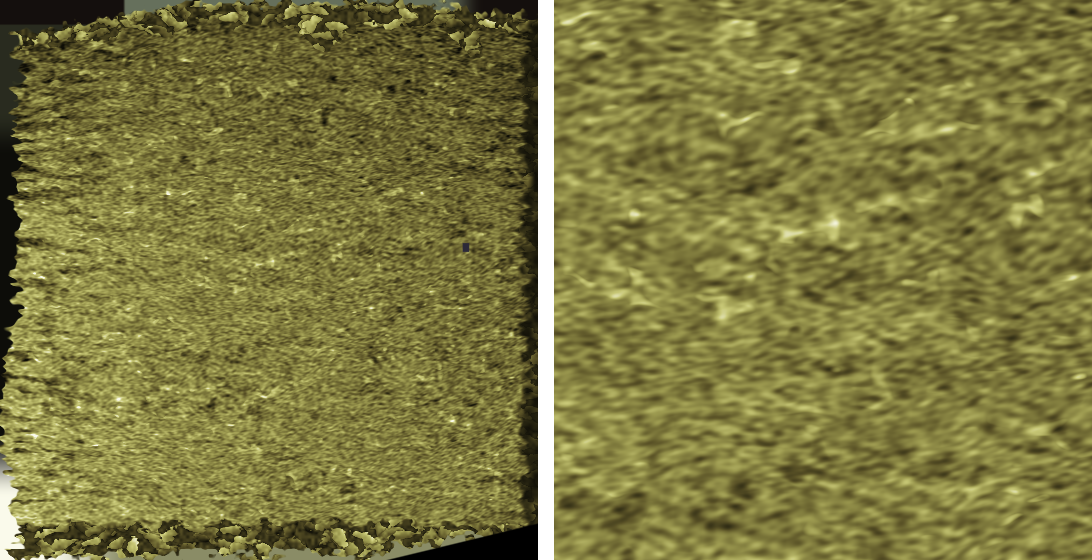
Left: the whole. Right: its middle third, enlarged.
Write a Shadertoy shader that draws this texture.

```glsl
// A pressed bale of dry leaves seen from its cut face, lit from the lower left.
// Sheared gradient noise along bent layers makes the fibres, painted overlapping
// flakes make the loose leaves, and noisy outlines cut the bale from its backdrop.

#define FIBRE_CONTRAST 0.84
#define LAYER_BEND 0.13
#define BASE_LIGHT 0.525
#define CHIP_LIGHT 0.24
#define DENT_DEPTH 0.17
#define CREVICE_DEPTH 0.46
#define LEAF_SCALE 40.0
#define RAGGEDNESS 0.026

const vec3 PALETTE[6] = vec3[6](
    vec3(0.14, 0.13, 0.06), vec3(0.35, 0.32, 0.15), vec3(0.47, 0.45, 0.22),
    vec3(0.61, 0.60, 0.31), vec3(0.78, 0.78, 0.46), vec3(0.98, 0.98, 0.92));

float hash(vec2 p) {
    vec3 h = fract(vec3(p.xyx) * 0.1031);
    h += dot(h, h.yzx + 33.33);
    return fract((h.x + h.y) * h.z);
}

// Value noise, 0 to 1
float noise(vec2 p) {
    vec2 i = floor(p), f = fract(p);
    f = f * f * (3.0 - 2.0 * f);
    return mix(mix(hash(i), hash(i + vec2(1, 0)), f.x),
               mix(hash(i + vec2(0, 1)), hash(i + vec2(1, 1)), f.x), f.y);
}

float slope(vec2 id, vec2 v) {
    return dot(v, 2.0 * vec2(hash(id), hash(id + 37.0)) - 1.0);
}

// Signed gradient noise along strands that lean by the given shear
float strands(vec2 p, vec2 freq, float shear) {
    p = vec2(p.x, p.y + shear * p.x) * freq + freq.yx;
    vec2 i = floor(p), f = fract(p), e = vec2(1, 0);
    vec2 w = f * f * (3.0 - 2.0 * f);
    return mix(mix(slope(i, f), slope(i + e, f - e), w.x),
               mix(slope(i + e.yx, f - e.yx), slope(i + 1.0, f - 1.0), w.x), w.y);
}

// Below: 1 under the limit, 0 above it
float below(float limit, float x, float soft) {
    return 1.0 - smoothstep(limit - soft, limit + soft, x);
}

// Straw colour for a brightness; the palette's red channel gives the knots
vec3 straw(float v) {
    vec3 c = PALETTE[0] * clamp(v / PALETTE[0].r, 0.4, 1.0);
    for (int i = 1; i < 6; i++) {
        float lo = PALETTE[i - 1].r, hi = PALETTE[i].r;
        c = mix(c, PALETTE[i], clamp((v - lo) / (hi - lo), 0.0, 1.0));
    }
    return c;
}

// Brightness of torn leaves painted over one another, each with a soft shadow
float leaves(vec2 p) {
    vec2 cell = floor(p);
    float tone = 0.24, torn = 0.7 * (noise(p * 2.7) - 0.5) + 0.4 * (noise(p * 6.3) - 0.5);
    for (int y = -1; y <= 1; y++)
    for (int x = -1; x <= 1; x++) {
        vec2 id = cell + vec2(x, y);
        vec2 v = p - id - vec2(hash(id), hash(id + 17.0));
        float a = 2.6 * (hash(id + 29.0) - 0.5);
        v = mat2(cos(a), -sin(a), sin(a), cos(a)) * v;
        float d = length(v * vec2(1.1, 2.1)) + torn;
        tone *= 1.0 - 0.35 * below(0.85, d, 0.2);
        float leaf = mix(0.3, 0.72, hash(id + 41.0)) + 0.45 * v.y;
        tone = mix(tone, leaf, below(0.72, d, 0.07));
    }
    return tone;
}

// Dim room, grey panel, glare at lower left and pale floor
vec3 backdrop(vec2 uv) {
    vec3 c = mix(vec3(0.05, 0.05, 0.035), vec3(0.16, 0.17, 0.12), smoothstep(0.72, 0.80, uv.y));
    c = mix(c, vec3(0.08, 0.06, 0.05), smoothstep(0.954, 0.958, uv.y));
    float wall = smoothstep(0.228, 0.234, uv.x) * below(0.86, uv.x, 0.04);
    c = mix(c, vec3(0.40, 0.44, 0.36), wall * smoothstep(0.8, 0.9, uv.y));
    c = mix(c, vec3(0.98, 0.98, 0.92), below(0.17, uv.y, 0.06));
    return mix(c, vec3(0.54, 0.55, 0.40), smoothstep(0.08, 0.25, uv.x) * below(0.1, uv.y, 0.05));
}

void mainImage(out vec4 fragColor, in vec2 fragCoord) {
    vec2 uv = fragCoord / iResolution.xy, p = fragCoord / iResolution.y;
    float px = 1.0 / iResolution.y;

    // Layers sag in the lower part and arch near the top
    float bend = mix(LAYER_BEND, -LAYER_BEND, smoothstep(0.55, 1.0, uv.y));
    vec2 q = vec2(p.x, p.y - bend * (uv.x - 0.5) * (uv.x - 0.5));
    q.y += 0.02 * noise(p * vec2(5.0, 8.0)) + 0.006 * noise(p * vec2(22.0, 30.0));

    // Broad light, then fibres from long to fine
    float light = BASE_LIGHT - 0.12 * smoothstep(0.5, 1.0, uv.y) - 0.07 * smoothstep(0.3, 1.0, uv.x);
    light += 0.11 * below(0.2, uv.x, 0.25) * below(0.75, uv.y, 0.2) + 0.04 * below(0.25, uv.y, 0.25);
    float fibre = 0.14 * strands(q, vec2(13.0, 38.0), 0.1) + 0.22 * strands(q, vec2(38.0, 105.0), -0.12)
                + 0.32 * strands(q, vec2(75.0, 190.0), 0.16) + 0.34 * strands(q, vec2(120.0, 270.0), -0.2);
    float v = light + FIBRE_CONTRAST * fibre;

    // Pale chips, dark dents and crevices opening to the sides
    vec2 loose = q + 0.008 * vec2(noise(p * 70.0), noise(p * 70.0 + 31.0));
    v += CHIP_LIGHT * smoothstep(0.68, 0.95, noise(loose * vec2(75.0, 165.0)))
                    * smoothstep(0.4, 0.75, noise(q * vec2(30.0, 60.0) + 9.0));
    v -= DENT_DEPTH * smoothstep(0.6, 0.95, noise(loose * vec2(60.0, 115.0) + 71.0))
                    * smoothstep(0.35, 0.7, noise(q * vec2(18.0, 32.0) + 27.0));
    float side = exp(-8.0 * uv.x) + 0.7 * exp(-22.0 * (1.0 - uv.x));
    v -= CREVICE_DEPTH * side * smoothstep(0.5, 0.85, noise(loose * vec2(22.0, 100.0) + 5.0));
    v += 0.14 * side * smoothstep(0.5, 0.9, noise(loose * vec2(28.0, 125.0) + 43.0));

    // Loose leaves along the top and bottom, some hanging over the face
    float curl = noise(p * vec2(45.0, 60.0)) + 0.6 * noise(p * 120.0) - 0.8;
    float topEdge = 0.918 + 0.037 * smoothstep(0.0, 0.4, uv.x) - 0.008 * smoothstep(0.6, 1.0, uv.x);
    float hang = 0.05 * smoothstep(0.66, 0.95, noise(vec2(p.x * 15.0 + 8.0 * p.y, 4.0)));
    float flaky = smoothstep(-0.003, 0.003, uv.y - topEdge + hang + 0.018 * curl);
    flaky = max(flaky, below(0.066, uv.y + 0.02 * curl, 0.004));
    vec2 leafSpace = p + 0.008 * vec2(noise(p * 50.0), noise(p * 50.0 + 13.0));
    float leaf = leaves(leafSpace * LEAF_SCALE * vec2(0.8, 1.1)) + 0.2 * (noise(p * 170.0) - 0.5);
    v -= 0.08 * smoothstep(topEdge - 0.03, topEdge, uv.y);
    v = mix(v, leaf, flaky);

    // Shadowed right flank behind a torn edge
    float tear = noise(q * vec2(20.0, 55.0)) + 0.9 * noise(q * vec2(50.0, 130.0)) - 0.95;
    float flank = smoothstep(-0.008, 0.008, uv.x - 0.972 + RAGGEDNESS * tear);
    v = mix(v, 0.06 + 0.5 * leaf * noise(p * vec2(70.0, 60.0)), flank);
    vec3 colour = straw(v);

    // Small blue-black patch on the face
    vec2 patchDist = abs(uv - vec2(0.866, 0.558)) - vec2(0.006, 0.008);
    colour = mix(colour, vec3(0.17, 0.16, 0.22), below(0.0, max(patchDist.x, patchDist.y), 0.0015));

    // Outline against the backdrop, then the black wedge at lower right
    float bulge = 0.035 * exp(-55.0 * (uv.y - 0.27) * (uv.y - 0.27));
    float left = uv.x - 0.032 + bulge - RAGGEDNESS * tear;
    float upper = 0.94 + 0.055 * smoothstep(0.03, 0.35, uv.x) - 0.02 * smoothstep(0.75, 1.0, uv.x) + 0.022 * curl - uv.y;
    float lower = uv.y - 0.008 - 0.04 * smoothstep(0.6, 1.0, uv.x) + 0.03 * curl;
    float inside = smoothstep(-1.5 * px, 1.5 * px, min(left, min(upper, lower)));
    colour = mix(backdrop(uv), colour, inside);
    colour *= smoothstep(-px, px, uv.y - 0.232 * (uv.x - 0.72));
    fragColor = vec4(colour, 1.0);
}
```
